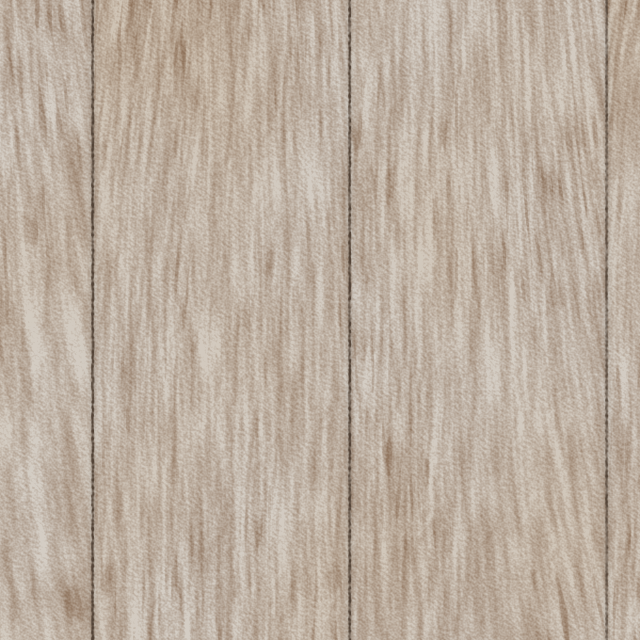
Write a Shadertoy shader that draws this texture.

```glsl
vec2 gradient(vec2 cell) {
    vec3 h = fract(cell.xyx * vec3(0.1031, 0.1030, 0.0973));
    h += dot(h, h.yzx + 33.33);
    float angle = 6.2832 * fract((h.x + h.y) * h.z);
    return vec2(cos(angle), sin(angle));
}

// Gradient noise, roughly -0.7 to 0.7
float noise(vec2 p) {
    vec2 i = floor(p), f = p - i;
    vec2 w = f * f * f * (f * (f * 6.0 - 15.0) + 10.0);
    vec2 e = vec2(1.0, 0.0);
    float low = mix(dot(gradient(i), f), dot(gradient(i + e), f - e), w.x);
    float high = mix(dot(gradient(i + e.yx), f - e.yx), dot(gradient(i + 1.0), f - 1.0), w.x);
    return mix(low, high, w.y);
}

// Sideways drift of the grain: odd planks fan out, even planks bow near the top
float grainDrift(float plank, float u, float y) {
    float fan = -0.15 * (y - 0.5) * smoothstep(0.35, 1.05, u);
    float bow = 0.2 * pow(max(y - 0.4, 0.0), 2.0) * (0.65 - u);
    return mod(plank, 2.0) > 0.5 ? fan : bow;
}

void mainImage(out vec4 fragColor, in vec2 fragCoord) {
    vec2 p = fragCoord / iResolution.xy;
    float pixel = 1.0 / iResolution.x;

    // Vertical planks
    float across = (p.x - 0.1449) / 0.4015;
    float plank = floor(across);
    float u = across - plank;

    // Grain coordinates, with broader figure on the leftmost plank
    vec2 g = p;
    g.x -= grainDrift(plank, u, p.y);
    g.x += 0.004 * noise(vec2(p.x * 7.0, p.y * 4.0) + plank * 5.3);
    g.x *= plank < 0.0 ? 0.7 : 1.0;
    g += vec2(3.7, 7.3) * (plank + 4.0);

    // Light and dark streaks from broad to fine
    float tone = 0.71;
    tone += 0.3 * noise(g * vec2(11.0, 1.6));
    tone += 0.5 * noise(g * vec2(48.0, 4.0));
    tone += 0.65 * noise(g * vec2(95.0, 7.0) + 11.0);
    tone += 0.5 * noise(g * vec2(170.0, 16.0) + 23.0);

    // Thin brown pores, gathered in patches
    float patches = smoothstep(-0.35, 0.35, noise(g * vec2(9.0, 3.0) + 31.0));
    tone -= 0.55 * patches * smoothstep(0.12, 0.42, noise(g * vec2(115.0, 12.0) + 47.0));

    // Slanted surface fibres and fine speckle
    vec2 slant = vec2(dot(p, vec2(0.8, -0.6)), dot(p, vec2(0.6, 0.8)));
    tone += 0.5 * noise(slant * vec2(110.0, 260.0));
    tone += 0.45 * noise(p * 300.0 + 61.0);

    vec3 color = mix(vec3(0.65, 0.57, 0.50), vec3(0.80, 0.765, 0.725), clamp(tone, -0.5, 1.2));

    // Warm tan clouds, strongest at the top of the even planks
    float warmth = 0.2 + 0.8 * noise(p * vec2(5.0, 3.0) + plank * 9.1);
    warmth += mod(plank, 2.0) < 0.5 ? 0.7 * smoothstep(0.5, 1.0, p.y) * (1.0 - u) : 0.0;
    color *= mix(vec3(1.0), vec3(0.975, 0.945, 0.905), clamp(warmth, 0.0, 1.0));

    // Dark seams, crumbled along their edges, with a soft shadow
    float seam = floor(across + 0.5);
    float offset = abs(across - seam) * 0.4015;
    float crumble = noise(vec2(p.x * 200.0, p.y * 170.0) + seam * 8.0);
    float wear = 0.82 + 0.7 * crumble + 0.4 * noise(vec2(seam * 4.7 + 0.3, p.y * 30.0));
    wear *= seam > 1.5 ? 0.75 : 1.0;
    float edge = 0.0019 + 0.0012 * crumble;
    float groove = 1.0 - smoothstep(edge - 0.6 * pixel - 0.0005, edge + 0.6 * pixel + 0.0005, offset);
    color *= 1.0 - 0.12 * exp(-offset * 240.0);
    color = mix(color, vec3(0.32, 0.26, 0.21), groove * clamp(wear, 0.0, 1.0));

    fragColor = vec4(color, 1.0);
}
```
